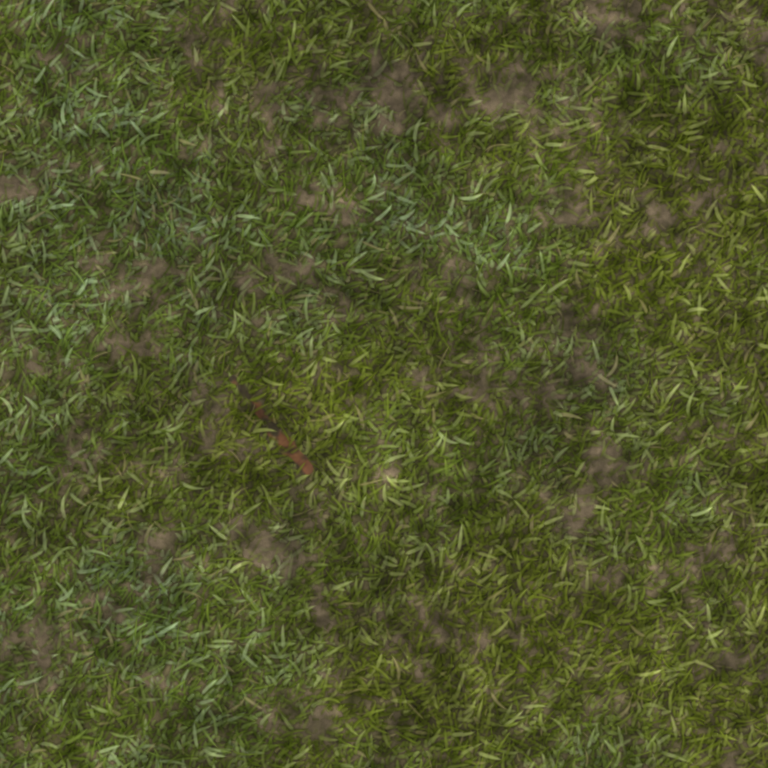
This texture is drawn by a Shadertoy shader. Its source:

```glsl
// Patchy meadow turf seen from above: short tangled grass blades over brown soil.
#define LAYERS 12
#define BLADE_LENGTH 0.0150
#define BLADE_WIDTH 0.0021
#define BLADE_SOFTNESS 0.0019
#define LEAN 0.85
#define LEAN_SPREAD 1.9
#define SHADOW 0.12
#define DEEP_GREEN vec3(0.225, 0.280, 0.055)
#define MID_GREEN vec3(0.335, 0.395, 0.135)
#define PALE_GREEN vec3(0.455, 0.505, 0.325)
#define SOIL_DARK vec3(0.240, 0.240, 0.135)
#define SOIL_BROWN vec3(0.385, 0.335, 0.265)

vec4 hash4(vec2 p) {
    vec4 q = fract(p.xyxy * vec4(0.1031, 0.1030, 0.0973, 0.1099));
    q += dot(q, q.wzxy + 33.33);
    return fract((q.xxyz + q.yzzw) * q.zywx);
}

float cornerSlope(vec2 cell, vec2 offset) {
    float angle = 6.2832 * hash4(cell + 71.0).x;
    return dot(vec2(cos(angle), sin(angle)), offset);
}

float gradientNoise(vec2 p) {
    vec2 i = floor(p), f = p - i;
    vec2 u = f * f * f * (f * (f * 6.0 - 15.0) + 10.0);
    vec2 e = vec2(1.0, 0.0);
    return 1.4 * mix(
        mix(cornerSlope(i, f), cornerSlope(i + e.xy, f - e.xy), u.x),
        mix(cornerSlope(i + e.yx, f - e.yx), cornerSlope(i + e.xx, f - e.xx), u.x), u.y);
}

float fbm(vec2 p) {
    float sum = 0.0, amplitude = 0.55;
    for (int i = 0; i < 4; i++) {
        sum += amplitude * gradientNoise(p);
        p = mat2(1.6, 1.2, -1.2, 1.6) * p + 7.3;
        amplitude *= 0.5;
    }
    return sum;
}

mat2 rotation(float a) {
    return mat2(cos(a), -sin(a), sin(a), cos(a));
}

vec3 bladeColor(float pick, float warmth) {
    vec3 color = mix(DEEP_GREEN, MID_GREEN, smoothstep(0.0, 0.55, pick));
    color = mix(color, PALE_GREEN, smoothstep(0.5, 0.95, pick));
    color *= 1.0 + 0.3 * smoothstep(0.9, 1.2, pick);
    return color * mix(vec3(0.97, 1.01, 1.14), vec3(1.05, 1.0, 0.84), warmth);
}

// Turf fields: x bare ground, y warmth, z paleness, w lean of the blades.
vec3 paintBlades(vec3 color, vec2 p, float layer, vec4 turf, float soft) {
    float depth = layer / float(LAYERS - 1);
    float cells = mix(60.0, 44.0, depth);
    mat2 turn = rotation(layer * 1.7);
    vec2 q = turn * p + layer * 0.37;
    vec2 home = floor(q * cells);
    for (int y = -1; y <= 1; y++)
    for (int x = -1; x <= 1; x++) {
        vec2 cell = home + vec2(x, y);
        vec4 a = hash4(cell + 200.0 + layer * 37.0);
        vec4 b = hash4(cell + 500.0 + layer * 53.0);
        // Canvas axes first, then along the blade; few blades are long.
        vec2 d = (q - (cell + a.xy) / cells) * turn;
        d = rotation(turf.w + LEAN_SPREAD * (a.z + b.w - 1.0)) * d;
        float reach = b.x * b.x * b.x;
        float halfLength = BLADE_LENGTH * mix(0.36, 1.3, reach);
        d.y += (b.y - 0.5) * 0.4 * d.x * d.x / halfLength;
        float t = d.x / halfLength;
        float halfWidth = BLADE_WIDTH * mix(0.55, 1.2, a.w) * (1.0 - t * t * t * t) * (1.0 - 0.3 * t);
        float edge = abs(d.y) - halfWidth;
        float ends = 1.0 - smoothstep(0.6, 1.1, abs(t));
        float present = smoothstep(0.0, 0.35, b.z - mix(-0.2, 0.64, turf.x));
        float shade = 1.0 - smoothstep(-0.001, 0.005, edge);
        color *= 1.0 - SHADOW * shade * ends * present;
        float cover = 1.0 - smoothstep(-soft, soft, edge);
        float pick = a.w * 0.8 + 0.28 * depth * reach + 0.32 * turf.z;
        vec3 blade = bladeColor(pick, turf.y) * mix(0.92, 1.08, depth) * (1.0 + 0.1 * t);
        // Occasional dry straw.
        blade = mix(blade, vec3(0.50, 0.45, 0.32), 0.75 * step(0.95, fract(b.y * 17.0)));
        float opacity = mix(0.5, 0.8, reach);
        color = mix(color, blade, opacity * cover * ends * present);
    }
    return color;
}

// A weathered, partly buried strip of wood.
vec3 paintTwig(vec3 color, vec2 p) {
    vec2 start = vec2(0.305, 0.505), along = vec2(0.095, -0.115);
    float t = clamp(dot(p - start, along) / dot(along, along), 0.0, 1.0);
    float roughness = 0.006 * gradientNoise(p * 70.0);
    float edge = length(p - start - along * t) - mix(0.004, 0.010, t) + roughness;
    vec3 wood = mix(vec3(0.21, 0.18, 0.15), vec3(0.42, 0.27, 0.20),
                    smoothstep(-0.4, 0.5, 1.5 * gradientNoise(p * 55.0) + t - 0.6));
    return mix(color, wood, 0.85 * (1.0 - smoothstep(-0.003, 0.003, edge)));
}

void mainImage(out vec4 fragColor, in vec2 fragCoord) {
    vec2 p = fragCoord / iResolution.y;
    float soft = max(BLADE_SOFTNESS, 0.7 / iResolution.y);

    // Broad variation: light, tufts, ragged bare ground, colour drift and lean.
    float light = fbm(p * 5.0 + 63.0);
    float clump = fbm(p * 25.0 + 41.0);
    float bare = smoothstep(-0.05, 0.55, fbm(p * 8.5 + 3.1) + 0.55 * fbm(p * 30.0 + 11.0));
    float warmth = smoothstep(-0.5, 0.45, fbm(p * 3.5 + 19.0) + 0.4 * (p.x - 0.4));
    float pale = fbm(p * 9.0 + 87.0) + 0.5 * clump + 0.25 * (0.6 - warmth);
    float lean = LEAN + 0.7 * gradientNoise(p * 7.0 + 5.0);
    vec4 turf = vec4(bare, warmth, pale, lean);

    // Soil with mottled crumbs.
    float soil = clamp(0.35 + 0.65 * bare + 0.7 * clump, 0.0, 1.0);
    vec3 color = mix(SOIL_DARK, SOIL_BROWN, soil) * (1.0 + 0.28 * fbm(p * 60.0));

    for (int i = 0; i < LAYERS; i++) {
        color = paintBlades(color, p, float(i), turf, soft);
        if (i == LAYERS - 3) color = paintTwig(color, p);
    }

    // Earthy haze in thin turf, tuft shading and fine grain.
    float luma = dot(color, vec3(0.3, 0.6, 0.1));
    color = mix(color, luma * vec3(1.06, 0.97, 0.76), 0.04 + 0.3 * bare);
    float tufts = 0.36 * clump + 0.34 * light + 0.15 * gradientNoise(p * 62.0 + 29.0);
    color *= 1.12 + tufts + 0.06 * gradientNoise(p * 110.0);
    fragColor = vec4(clamp(color, 0.0, 1.0), 1.0);
}
```
